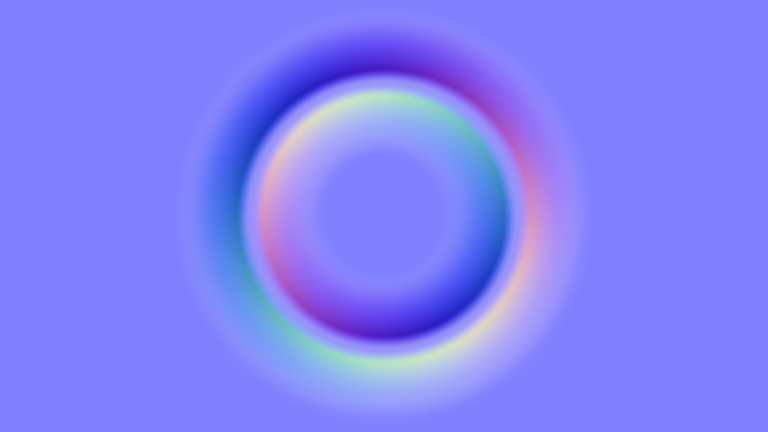
A Shadertoy shader for this texture map:

```glsl
// A tangent-space normal map of one soft circular ridge on a flat plane.

const vec3  FLAT_COLOR   = vec3(0.502, 0.502, 1.0);
const float CREST_RADIUS = 0.309;  // all lengths are in canvas heights
const float CREST_WIDTH  = 0.033;  // crest to steepest slope
const float SKIRT_WIDTH  = 0.160;  // crest to flat ground
const float SKIRT_CURVE  = 1.2;
const float STEEPNESS    = 0.86;
const vec2  RED_AXIS     = vec2(-0.66, 0.41);   // slope direction lit in red
const vec2  GREEN_AXIS   = vec2(-0.14, 0.78);   // slope direction lit in green
const vec3  SHEEN_COLOR  = vec3(0.10, 0.08, -0.03);
const float CREST_SHEEN  = 0.9;
const float SKIRT_SHEEN  = 0.4;

// Slope strength by distance from the crest: zero, steep, then flat again.
float slopeProfile(float dist) {
    float rise = smoothstep(0.0, CREST_WIDTH, dist);
    float run = (dist - CREST_WIDTH) / (SKIRT_WIDTH - CREST_WIDTH);
    float fall = pow(1.0 - clamp(run, 0.0, 1.0), SKIRT_CURVE);
    return rise * fall;
}

// Pale lilac on the crest and where the skirt meets the ground.
float sheen(float dist) {
    float crest = 1.0 - smoothstep(0.0, CREST_WIDTH, dist);
    float skirt = smoothstep(0.5, 0.85, dist / SKIRT_WIDTH)
                * (1.0 - smoothstep(0.85, 1.15, dist / SKIRT_WIDTH));
    return CREST_SHEEN * crest + SKIRT_SHEEN * skirt;
}

void mainImage(out vec4 fragColor, in vec2 fragCoord) {
    vec2 p = (fragCoord - 0.5 * iResolution.xy) / iResolution.y;
    float radius = length(p);
    vec2 outward = p / max(radius, 1e-4);

    // The two sides of the ridge face opposite ways.
    float offset = CREST_RADIUS - radius;
    float dist = abs(offset);
    float slope = slopeProfile(dist);
    vec2 tilt = sign(offset) * slope
              * vec2(dot(outward, RED_AXIS), dot(outward, GREEN_AXIS));

    // Encode the tilt in red and green, the remaining height in blue.
    float steep = STEEPNESS * slope;
    float up = sqrt(1.0 - steep * steep);
    vec3 color = FLAT_COLOR + 0.5 * vec3(tilt, up - 1.0);
    color += SHEEN_COLOR * sheen(dist);

    fragColor = vec4(clamp(color, 0.0, 1.0), 1.0);
}
```
